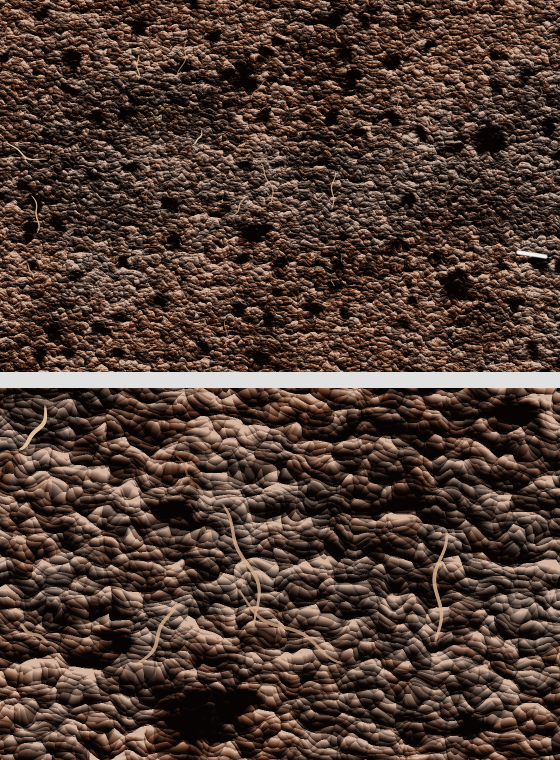
Top: the whole. Bottom: its middle third, enlarged.
This texture is drawn by a Shadertoy shader. Its source:

```glsl
// Sunlit dark garden soil: crumbly grains, shadowed pits and pale root fibres

float hash(vec2 p) {
    vec3 q = fract(vec3(p.xyx) * 0.1031);
    q += dot(q, q.yzx + 33.33);
    return fract((q.x + q.y) * q.z);
}

vec2 hash2(vec2 p) {
    return vec2(hash(p), hash(p + 71.7));
}

float noise(vec2 p) {
    vec2 cell = floor(p), f = fract(p);
    f = f * f * (3.0 - 2.0 * f);
    return mix(mix(hash(cell), hash(cell + vec2(1, 0)), f.x),
               mix(hash(cell + vec2(0, 1)), hash(cell + 1.0), f.x), f.y);
}

// Nearest grain: xy = offset from its centre, z = random id, w = gap to the next grain
vec4 grain(vec2 p) {
    vec2 base = floor(p), offset = vec2(0);
    float nearest = 9.0, second = 9.0, id = 0.0;
    for (int j = -1; j <= 1; j++)
    for (int i = -1; i <= 1; i++) {
        vec2 cell = base + vec2(i, j);
        vec2 d = p - cell - hash2(cell + 200.0);
        float dist = length(d);
        if (dist < nearest) {
            second = nearest;
            nearest = dist;
            offset = d;
            id = hash(cell + 431.0);
        } else second = min(second, dist);
    }
    return vec4(offset, id, second - nearest);
}

// Shadow to highlight, from neutral or rusty earth
vec3 earthColor(float light, float warmth) {
    vec3 color = mix(vec3(0.025, 0.012, 0.008), vec3(0.06, 0.03, 0.02), clamp((light + 1.3) / 0.7, 0.0, 1.0));
    vec3 shade = mix(vec3(0.23, 0.18, 0.16), vec3(0.26, 0.13, 0.08), warmth);
    vec3 body = mix(vec3(0.40, 0.33, 0.29), vec3(0.45, 0.28, 0.20), warmth);
    vec3 lit = mix(vec3(0.59, 0.50, 0.45), vec3(0.62, 0.45, 0.35), warmth);
    color = mix(color, shade, clamp((light + 0.6) / 0.8, 0.0, 1.0));
    color = mix(color, body, clamp((light - 0.2) / 0.6, 0.0, 1.0));
    color = mix(color, lit, clamp((light - 0.8) / 0.6, 0.0, 1.0));
    return mix(color, vec3(0.84, 0.71, 0.63), clamp((light - 1.4) / 0.7, 0.0, 1.0));
}

vec3 soil(vec2 p) {
    vec2 sun = normalize(vec2(0.25, 0.97));
    vec2 q = p + 0.010 * (vec2(noise(p * 55.0), noise(p * 55.0 + 40.0)) - 0.5);
    vec4 lump = grain(q * vec2(25, 31));
    vec4 crumb = grain(q * vec2(60, 74));
    vec4 grit = grain(q * vec2(118, 142));

    // Slopes of three grain sizes facing the sun
    float light = dot(0.48 * lump.xy + 0.65 * crumb.xy + 0.45 * grit.xy, sun) / 0.32;
    light += 0.9 * (crumb.z - 0.5) + 1.1 * (noise(p * 7.0) - 0.5);
    light -= 0.4 * (1.0 - smoothstep(0.0, 0.2, crumb.w));

    // Deep pits, small and large
    vec2 rough = p + 0.03 * (vec2(noise(p * 30.0), noise(p * 30.0 + 9.0)) - 0.5);
    vec4 pit = grain(rough * vec2(11, 13));
    vec4 hollow = grain(rough * 4.0 + 17.0);
    float depth = step(0.6, pit.z) * (1.0 - smoothstep(0.08, 0.30, length(pit.xy)));
    depth += step(0.75, hollow.z) * (1.0 - smoothstep(0.05, 0.22, length(hollow.xy)));
    light += 0.22 - 2.3 * depth;

    float band = abs(p.y - 0.5) + 0.5 * (noise(p * 4.0 + 5.0) - 0.5) + 0.15 * (1.0 - p.x);
    float warmth = 0.75 * smoothstep(0.0, 0.45, band) + 0.7 * (lump.z - 0.5) + 0.4 * (grit.z - 0.5);
    return earthColor(light * 1.08, clamp(warmth + 0.08, 0.0, 1.0));
}

void mainImage(out vec4 fragColor, in vec2 fragCoord) {
    float pixel = 1.0 / iResolution.y;
    vec2 p = fragCoord * pixel;
    float aspect = iResolution.x * pixel;

    // Soil, averaged over four samples
    vec3 color = vec3(0);
    for (int s = 0; s < 4; s++) {
        vec2 jitter = vec2(s % 2, s / 2) * 0.5 - 0.25;
        color += 0.25 * soil(p + jitter * pixel);
    }

    // Curved root fibres, denser toward the left
    for (int i = 0; i < 44; i++) {
        vec2 seed = vec2(i, 7 * i + 3);
        vec2 place = hash2(seed), form = hash2(seed + 150.0), look = hash2(seed + 310.0);
        vec2 d = p - vec2(pow(place.x, 1.3) * aspect, place.y);
        float angle = 3.1416 * form.x;
        d = mat2(cos(angle), -sin(angle), sin(angle), cos(angle)) * d;
        float halfLength = 0.012 + 0.055 * form.y * form.y;
        float along = d.x / halfLength;
        float curve = halfLength * (0.5 * (look.x - 0.5) * along * along + 0.07 * sin(along * 5.0 + 9.0 * look.y));
        float width = (0.0007 + 0.0012 * look.y) * (1.0 - 0.5 * along * along);
        float fibre = 1.0 - smoothstep(width - 0.5 * pixel, width + 0.7 * pixel, abs(d.y - curve));
        fibre *= 1.0 - smoothstep(0.85, 1.0, abs(along));
        color = mix(color, mix(vec3(0.60, 0.36, 0.22), vec3(0.93, 0.80, 0.66), look.y), fibre * (0.45 + 0.5 * look.y));
    }

    // White sliver of wood
    vec2 d = p - vec2(aspect * 0.95, 0.316);
    d.y += 0.15 * d.x;
    float sliver = length(vec2(max(abs(d.x) - 0.036, 0.0), d.y)) - 0.0055;
    color = mix(color, vec3(0.95, 0.95, 0.93), 1.0 - smoothstep(-pixel, pixel, sliver));
    fragColor = vec4(color, 1.0);
}
```
